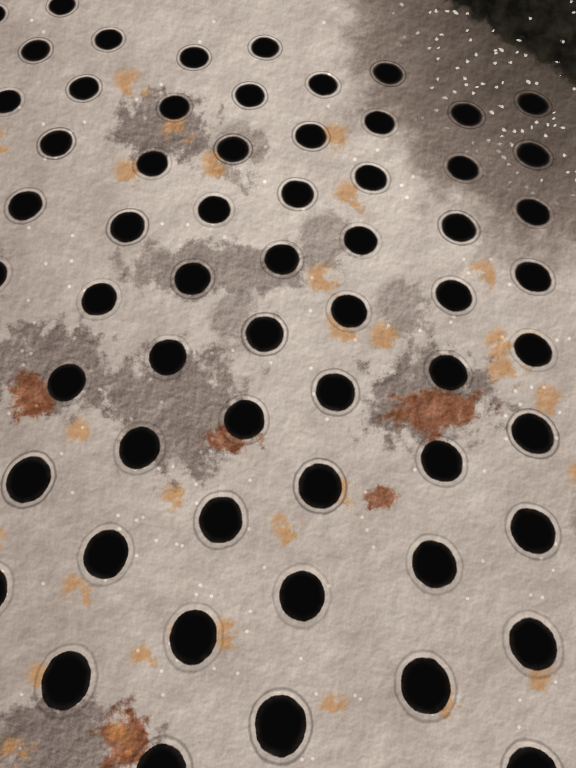
Reproduce this texture procedurally as a WebGL 2 fragment shader.

```glsl
#version 300 es
precision highp float;
uniform vec2 u_resolution;
out vec4 fragColor;

float hash(vec2 p) {
  return fract(sin(dot(p, vec2(127.1, 311.7))) * 4375.85);
}

// Cellular noise: distance to the nearest seed, and that seed's id
vec2 cells(vec2 p) {
  vec2 base = floor(p), best = vec2(9.0, 0.0);
  for (int j = -1; j <= 1; j++)
    for (int i = -1; i <= 1; i++) {
      vec2 g = base + vec2(i, j);
      vec2 seed = g + 0.15 + 0.7 * vec2(hash(g), hash(g + 37.0));
      float d = length(p - seed);
      if (d < best.x) best = vec2(d, hash(g + 71.0));
    }
  return best;
}

// Layered, turned and warped sines, about -1 to 1
float waves(vec2 p) {
  float sum = 0.0, amp = 0.6;
  for (int i = 0; i < 6; i++) {
    p = mat2(0.8, 0.6, -0.6, 0.8) * p * 1.75 + 2.3;
    sum += amp * sin(p.x + 1.4 * sin(p.y * 0.8)) * sin(p.y + 1.6 * sin(p.x * 0.7));
    amp *= 0.66;
  }
  return sum;
}

float height(vec2 p) {
  return waves(p * 32.0) + 0.45 * waves(p * 120.0 + 5.0);
}

// Soft blot with a ragged outline
float blot(vec2 p, vec2 center, vec2 size, float ragged) {
  return 1.0 - smoothstep(0.7, 1.15, length((p - center) / size) + 0.45 * ragged);
}

void main() {
  vec2 p = gl_FragCoord.xy / u_resolution;
  p = vec2(p.x * 0.75, 1.0 - p.y);
  float broad = waves(p * 14.0), rough = waves(p * 45.0 + 9.0);

  // Perspective: columns meet at a point above the canvas
  float depth = p.y + 1.0495;
  float across = (0.694 - p.x) / depth;
  float along = 22.258 / (depth * (1.0 + 0.21 * across));

  // Staggered lattice, with a seam that slips the far left columns
  float slip = step(0.445, across);
  float lane = (across - 0.031 * slip) / 0.0785;
  float column = round(lane);
  lane -= 0.1 * float(column == 2.0) - 0.083 * float(column == 1.0);
  float phase = 0.79 - 0.5 * mod(column + slip, 2.0);
  float row = round(along - phase);
  vec2 local = vec2(lane - column, along - phase - row);
  float r = length(local) + 0.007 * rough + 0.5 * step(19.0, row + phase);
  float jitter = hash(vec2(column, row));
  float radius = 0.213 + 0.012 * (jitter - 0.5);
  float aa = fwidth(along);

  // Plate with uneven light and relief
  float light = 0.52 + 0.2 * broad + 0.12 * rough;
  light += 0.3 * exp(-dot(p - vec2(0.4, 0.25), p - vec2(0.4, 0.25)) * 9.0);
  light -= 0.25 * smoothstep(0.3, 0.0, p.x);
  vec3 color = mix(vec3(0.61, 0.55, 0.51), vec3(0.81, 0.76, 0.71), clamp(light, 0.0, 1.0));
  float relief = height(p) - height(p + vec2(0.002, 0.003));

  // Damp grey mud: a few large blots and scattered small ones
  float mud = blot(p, vec2(0.23, 0.53), vec2(0.09, 0.085), rough);
  mud = max(mud, blot(p, vec2(0.07, 0.48), vec2(0.08, 0.06), rough));
  mud = max(mud, blot(p, vec2(0.56, 0.52), vec2(0.085, 0.065), rough));
  mud = max(mud, blot(p, vec2(0.08, 0.97), vec2(0.12, 0.06), rough));
  mud = max(mud, blot(p, vec2(0.21, 0.17), vec2(0.07, 0.045), rough));
  mud = max(mud, 0.7 * blot(p, vec2(0.28, 0.35), vec2(0.13, 0.035), rough));
  vec2 patchCell = cells(p * 8.0 + 0.08 * rough);
  mud = max(mud, 0.6 * step(0.8, patchCell.y) * smoothstep(0.36, 0.22, patchCell.x + 0.1 * rough));
  color = mix(color, vec3(0.44, 0.385, 0.355), mud * (0.75 + 0.2 * broad));

  // Rust: crusts on the mud and small orange flecks
  float rust = blot(p, vec2(0.57, 0.535), vec2(0.06, 0.03), rough);
  rust = max(rust, blot(p, vec2(0.04, 0.515), vec2(0.032, 0.028), rough));
  rust = max(rust, blot(p, vec2(0.16, 0.965), vec2(0.035, 0.04), rough));
  rust = max(rust, blot(p, vec2(0.3, 0.57), vec2(0.035, 0.016), rough));
  rust = max(rust, blot(p, vec2(0.497, 0.648), vec2(0.023, 0.014), rough));
  color = mix(color, vec3(0.52, 0.3, 0.19) + 0.1 * rough, 0.75 * rust);
  vec2 fleck = cells(p * 15.0 + 0.15 * rough);
  float orange = step(0.83, fleck.y) * smoothstep(0.34, 0.1, fleck.x + 0.13 * rough);
  color = mix(color, vec3(0.74, 0.52, 0.31), 0.65 * orange);
  color *= 1.0 + clamp(relief, -1.0, 1.0) * (0.1 + 0.16 * max(mud, rust));
  vec2 grit = cells(p * 60.0);
  color += 0.16 * step(0.93, grit.y) * smoothstep(0.2, 0.08, grit.x);

  // Wet corner, glints and the dark bank behind it
  float shore = length(p - vec2(0.78, 0.0)) + 0.025 * broad + 0.012 * rough;
  float wet = smoothstep(0.37, 0.29, shore);
  vec3 water = mix(vec3(0.27, 0.23, 0.2), vec3(0.5, 0.44, 0.4), smoothstep(0.1, 0.34, shore));
  color = mix(color, water * (1.0 + 0.2 * relief), 0.9 * wet);
  float bank = smoothstep(-0.006, 0.012, (p.x - 0.573) * 0.62 - p.y + 0.012 * rough);
  color = mix(color, vec3(0.12, 0.11, 0.09) * (1.0 + 0.5 * rough), bank);
  vec2 glint = cells(p * vec2(85.0, 105.0) + 0.3 * rough);
  float sparkle = step(0.74 + 0.2 * bank, glint.y) * smoothstep(0.32, 0.1, glint.x);
  color = mix(color, vec3(0.93, 0.9, 0.86), 0.8 * sparkle * smoothstep(0.3, 0.2, shore));

  // Worn collar and open hole
  float collar = smoothstep(0.275, 0.255, r);
  color *= 1.0 - 0.2 * smoothstep(0.022, 0.0, abs(r - 0.265)) * (0.5 + jitter);
  color = mix(color, color * (1.02 + 0.3 * local.y), collar);
  vec3 wall = mix(vec3(0.035, 0.032, 0.03), vec3(0.2, 0.17, 0.15), smoothstep(0.15, 0.22, r) * (0.5 + 0.3 * rough));
  color = mix(wall, color, smoothstep(radius - aa, radius + aa, r));
  fragColor = vec4(clamp(color, 0.0, 1.0), 1.0);
}
```
